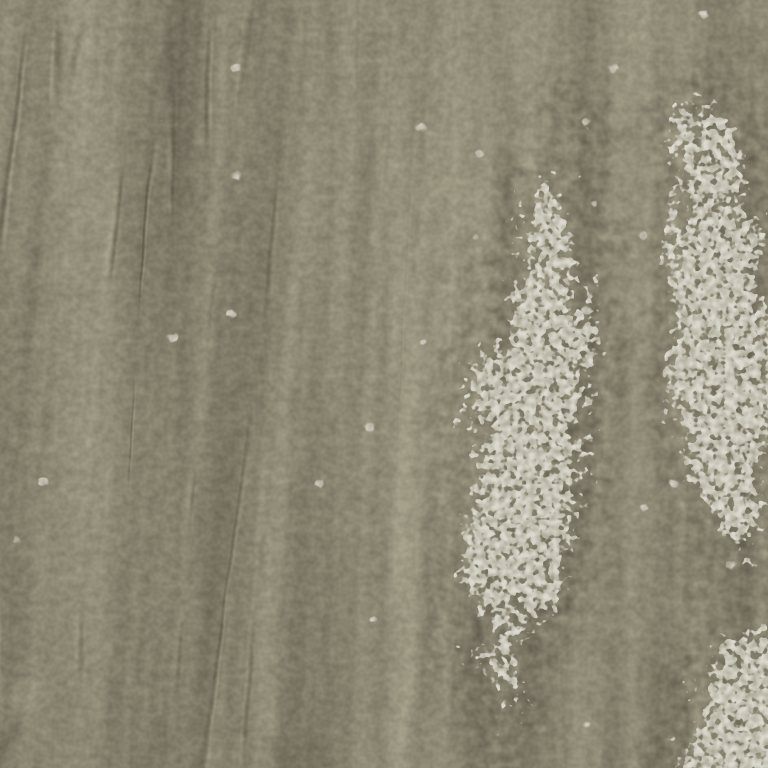
This texture is drawn by a WebGL 1 fragment shader. Its source:

```glsl
precision highp float;
// Weathered olive-grey stone with upright streaks, thin cracks and crusts of pale grains.
uniform vec2 u_resolution;

#define DARK_STONE vec3(0.475, 0.455, 0.385)
#define LIGHT_STONE vec3(0.615, 0.595, 0.510)
#define DULL_GRAIN vec3(0.67, 0.66, 0.59)
#define PALE_GRAIN vec3(0.86, 0.85, 0.81)
#define STREAK_LEAN 0.09
#define STREAK_CONTRAST 0.85
#define TOOTH_CONTRAST 0.42
#define CRACK_DEPTH 0.65
#define HALO_DEPTH 0.75
#define GRAIN_SCALE 92.0
#define SPECK_CELLS 28.0
#define SPECK_CHANCE 0.03

vec2 hash2(vec2 p) {
  vec3 q = fract(vec3(p.xyx) * vec3(0.1031, 0.1030, 0.0973));
  q += dot(q, q.yzx + 33.33);
  return fract((q.xx + q.yz) * q.zy);
}

vec2 gradientAt(vec2 cell) {
  float angle = 6.2832 * hash2(cell).x;
  return vec2(cos(angle), sin(angle));
}

float gradientNoise(vec2 p) {
  vec2 i = floor(p), f = p - i;
  vec2 w = f * f * f * (f * (f * 6.0 - 15.0) + 10.0);
  vec2 e = vec2(1.0, 0.0);
  float low = mix(dot(gradientAt(i), f), dot(gradientAt(i + e), f - e), w.x);
  float high = mix(dot(gradientAt(i + e.yx), f - e.yx),
                   dot(gradientAt(i + e.xx), f - e.xx), w.x);
  return mix(low, high, w.y);
}

float fbm(vec2 p) {
  float sum = 0.0, gain = 1.0;
  for (int i = 0; i < 4; i++) {
    sum += gain * gradientNoise(p);
    p = p * 2.03 + 17.3;
    gain *= 0.55;
  }
  return sum;
}

// Leaning ellipse: 1 at the centre, 0 on the rim, negative outside.
float patchField(vec2 p, vec2 centre, vec2 radius, float lean) {
  vec2 q = p - centre;
  q.x -= lean * q.y;
  return 1.0 - length(q / radius);
}

float bump(float x, float centre, float width) {
  float d = (x - centre) / width;
  return exp(-d * d);
}

// Tone of the bare stone, 0 dark to 1 light.
float stoneTone(vec2 p) {
  vec2 s = vec2(p.x - STREAK_LEAN * (1.0 - p.x) * p.y, p.y);
  s.x += 0.003 * gradientNoise(p * vec2(18.0, 14.0));
  float streaks = 0.8 * gradientNoise(s * vec2(11.0, 0.9) + 3.7)
                + 0.6 * gradientNoise(s * vec2(27.0, 1.5) + 9.1)
                + 0.35 * gradientNoise(s * vec2(70.0, 3.0) + 5.3);
  float shade = 0.24 * bump(p.x, 0.54, 0.12) - 0.2 * bump(p.x, 0.27, 0.13);
  float tooth = gradientNoise(p * vec2(75.0, 95.0)) + 0.7 * gradientNoise(p * 170.0)
              + 0.5 * gradientNoise(p * 30.0);

  // Cracks follow the zero lines of a stretched noise, lit along one side.
  float ridge = gradientNoise(s * vec2(19.0, 1.1) + 31.0);
  float broken = smoothstep(-0.05, 0.3, gradientNoise(s * vec2(9.0, 5.0) + 12.0));
  broken *= 1.0 - 0.85 * smoothstep(0.15, 0.55, p.x);
  float crack = 1.0 - smoothstep(0.0, 0.07, abs(ridge));
  float lip = 1.0 - smoothstep(0.0, 0.06, abs(ridge - 0.09));

  return 0.5 + shade + STREAK_CONTRAST * streaks + TOOTH_CONTRAST * tooth
       + CRACK_DEPTH * broken * (0.6 * lip - crack);
}

// Sparse single grains, one candidate in each cell.
float specks(vec2 p) {
  vec2 q = p * SPECK_CELLS;
  vec2 cell = floor(q);
  vec2 pick = hash2(cell + 71.0);
  vec2 centre = 0.3 + 0.4 * hash2(cell + 5.0);
  vec2 d = (q - cell - centre) * vec2(1.0, 1.2);
  float size = mix(0.08, 0.2, pick.y);
  float reach = length(d) + 0.1 * gradientNoise(q * 5.0);
  return step(pick.x, SPECK_CHANCE) * (1.0 - smoothstep(size - 0.06, size + 0.06, reach));
}

void main() {
  vec2 p = gl_FragCoord.xy / u_resolution;

  // Crust outline: three ragged upright patches.
  float field = patchField(p, vec2(0.69, 0.43), vec2(0.092, 0.36), 0.09);
  field = max(field, patchField(p, vec2(0.94, 0.57), vec2(0.083, 0.31), -0.06));
  field = max(field, patchField(p, vec2(0.98, 0.05), vec2(0.12, 0.15), 0.35));
  field += 0.42 * fbm(p * vec2(13.0, 9.0) + 2.0);
  float cover = smoothstep(-0.15, 0.4, field);
  float halo = smoothstep(-0.55, -0.05, field);

  // Bare stone, mottled darker around and between the grains.
  float mottle = gradientNoise(p * 60.0 + 8.0) + 0.5 * gradientNoise(p * 110.0);
  float tone = stoneTone(p) - HALO_DEPTH * halo * (0.35 + 0.9 * mottle);
  vec3 colour = mix(DARK_STONE, LIGHT_STONE, clamp(tone, -0.6, 1.3));

  // Pale grains thicken towards the middle of each patch.
  float grain = gradientNoise(p * GRAIN_SCALE) + 0.6 * gradientNoise(p * GRAIN_SCALE * 1.9);
  float flake = smoothstep(-0.15, 0.18, grain + mix(-0.95, 0.24, cover));
  float glint = 0.55 + 0.9 * gradientNoise(p * GRAIN_SCALE * 1.2 + 40.0) + 0.4 * grain;
  vec3 pale = mix(DULL_GRAIN, PALE_GRAIN, clamp(glint, 0.0, 1.0));
  colour = mix(colour, pale, max(flake, 0.9 * specks(p)));

  gl_FragColor = vec4(colour, 1.0);
}
```
